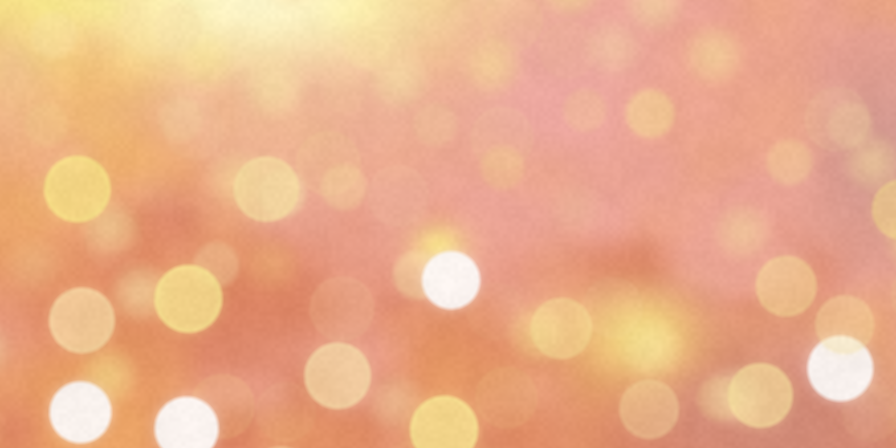
Reproduce this background procedurally as a WebGL 1 fragment shader.

```glsl
precision highp float;
// Warm bokeh: out-of-focus light discs over a blurred rose and orange wash.
// The wash blends gradients, wide glows and noise; the discs come from
// jittered grids that are layered from soft and faint to crisp and bright.

uniform vec2 u_resolution;

const vec3 RUST   = vec3(0.86, 0.51, 0.38);
const vec3 ROSE   = vec3(0.92, 0.64, 0.57);
const vec3 PINK   = vec3(0.92, 0.63, 0.65);
const vec3 ORANGE = vec3(0.93, 0.66, 0.40);
const vec3 MAUVE  = vec3(0.78, 0.57, 0.55);
const vec3 YELLOW = vec3(0.97, 0.91, 0.53);
const vec3 CREAM  = vec3(0.96, 0.86, 0.69);
const vec3 WHITE  = vec3(0.98, 0.96, 0.95);

vec3 hash3(vec2 cell, float seed) {
  vec3 q = fract(vec3(cell.xyx + seed * 7.31) * vec3(0.1031, 0.1030, 0.0973));
  q += dot(q, q.yxz + 33.33);
  return fract((q.xxy + q.yzz) * q.zyx);
}

float valueNoise(vec2 p, float seed) {
  vec2 i = floor(p), f = fract(p);
  f = f * f * (3.0 - 2.0 * f);
  float bottom = mix(hash3(i, seed).x, hash3(i + vec2(1.0, 0.0), seed).x, f.x);
  float top = mix(hash3(i + vec2(0.0, 1.0), seed).x, hash3(i + 1.0, seed).x, f.x);
  return mix(bottom, top, f.y);
}

float cloud(vec2 p, float seed) {
  return 0.6 * valueNoise(p, seed) + 0.4 * valueNoise(p * 2.1 + 3.7, seed + 1.0);
}

float glow(vec2 p, vec2 center, vec2 size) {
  vec2 d = (p - center) / size;
  return exp(-dot(d, d));
}

// Blurred backdrop; p.y runs from 0 to 1, p.x from 0 to the aspect ratio.
vec3 backdrop(vec2 p) {
  float tone = cloud(p * 5.0, 11.0);
  float warm = cloud(p * 4.0, 23.0);
  vec3 col = mix(RUST, ROSE, smoothstep(0.0, 0.6, p.y + 0.8 * (tone - 0.5)));
  float leftSide = 1.0 - smoothstep(0.1, 0.9, p.x);
  col = mix(col, ORANGE, clamp(0.55 * leftSide + 1.6 * (warm - 0.5), 0.0, 0.85));
  col = mix(col, PINK, 0.75 * glow(p, vec2(1.25, 0.82), vec2(0.45, 0.28)));
  col = mix(col, MAUVE, 0.7 * glow(p, vec2(1.98, 0.65), vec2(0.16, 0.22)));
  col = mix(col, MAUVE, 0.5 * glow(p, vec2(1.75, 0.05), vec2(0.35, 0.20)));
  col = mix(col, RUST, 0.7 * glow(p, vec2(0.40, 0.33), vec2(0.50, 0.14)));
  col = mix(col, YELLOW, 0.8 * glow(p, vec2(1.43, 0.25), vec2(0.13, 0.10)));
  col = mix(col, YELLOW, 0.8 * glow(p, vec2(0.98, 0.45), vec2(0.06, 0.05)));
  // Light pouring in from the upper left
  float light = glow(p, vec2(0.38, 1.08), vec2(0.68, 0.32));
  col = mix(col, YELLOW, clamp(light * (0.4 + 1.3 * tone), 0.0, 0.95));
  col = mix(col, vec3(0.99, 0.97, 0.83),
            0.85 * glow(p, vec2(0.58, 1.0), vec2(0.30, 0.15)));
  return col;
}

// Blends one jittered grid of discs over base. density holds the chance of
// a disc at the bottom and top, opacity the range from faintest to strongest,
// and whites the share of discs that are nearly solid white.
vec3 addDiscs(vec3 base, vec2 p, float cellSize, float seed, vec2 density,
              float radius, float blur, vec2 opacity, float whites) {
  vec3 col = base;
  vec2 home = floor(p / cellSize);
  float edge = max(blur, 1.0 / u_resolution.y);
  for (int j = -1; j <= 1; j++) {
    for (int i = -1; i <= 1; i++) {
      vec2 cell = home + vec2(float(i), float(j));
      vec3 place = hash3(cell, seed);
      vec3 look = hash3(cell, seed + 5.0);
      vec2 center = (cell + 0.5 + 0.7 * (place.xy - 0.5)) * cellSize;
      float present = step(place.z, mix(density.x, density.y, clamp(center.y, 0.0, 1.0)));
      float r = radius * mix(0.88, 1.06, look.z);
      float d = length(p - center);
      float disc = 1.0 - smoothstep(r - edge, r + edge, d);
      float rim = smoothstep(0.75, 1.0, d / r);
      float isWhite = step(1.0 - whites, look.x);
      vec3 tint = mix(mix(YELLOW, CREAM, look.y), WHITE, isWhite);
      float strength = mix(mix(opacity.x, opacity.y, look.z), 0.97, isWhite);
      float fill = mix(0.88 + 0.12 * rim, 1.0, isWhite);
      float halo = 0.22 * strength * exp(-max(d - r, 0.0) / (0.2 * r));
      halo *= 1.0 - smoothstep(r, 1.5 * r, d);
      col = mix(col, tint, present * max(disc * strength * fill, halo));
    }
  }
  return col;
}

void main() {
  vec2 p = gl_FragCoord.xy / u_resolution.y;
  vec3 col = backdrop(p);

  // Blurred spots, faint discs, small upper lights, then the bright discs
  col = addDiscs(col, p, 0.19, 3.0, vec2(0.15, 0.65), 0.045, 0.040, vec2(0.2, 0.70), 0.0);
  col = addDiscs(col, p, 0.20, 17.0, vec2(0.40, 0.35), 0.070, 0.007, vec2(0.04, 0.18), 0.0);
  col = addDiscs(col, p, 0.17, 29.0, vec2(0.0, 0.50), 0.050, 0.014, vec2(0.1, 0.55), 0.0);
  col = addDiscs(col, p, 0.23, 41.0, vec2(0.65, -0.08), 0.073, 0.008, vec2(0.35, 0.92), 0.14);

  // Gentle mottling and fine grain
  col += 0.035 * (cloud(p * 14.0, 53.0) - 0.5);
  col += 0.022 * (valueNoise(p * 110.0, 61.0) - 0.5);

  gl_FragColor = vec4(clamp(col, 0.0, 1.0), 1.0);
}
```
